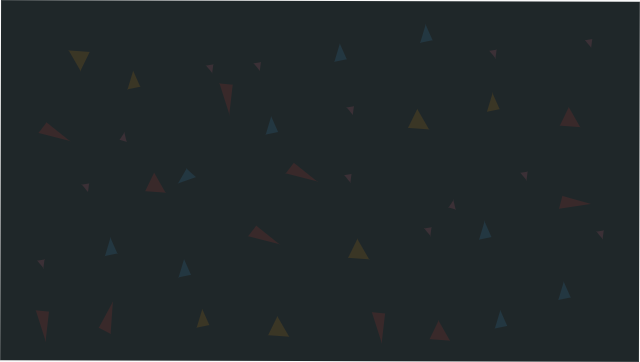
This background is drawn by a WebGL 1 fragment shader. Its source:

```glsl
precision highp float;
// Dark slate panel scattered with small dim triangles in red, blue, ochre and mauve.

uniform vec2 u_resolution;

const vec2 GRID = vec2(8.0, 5.0);
const float SHAPE_COUNT = 40.0;
const float PI = 3.14159265;

const vec3 SLATE = vec3(0.122, 0.153, 0.161);
const vec3 RED = vec3(0.224, 0.160, 0.166);
const vec3 BLUE = vec3(0.137, 0.216, 0.256);
const vec3 OCHRE = vec3(0.228, 0.210, 0.144);
const vec3 MAUVE = vec3(0.232, 0.188, 0.212);
const vec3 PAPER = vec3(0.98);

vec2 hash2(float n) {
  vec2 h = fract(vec2(n * 0.1931, n * 0.3717) + 0.137);
  h += dot(h, h.yx + 19.19);
  return fract(vec2(h.x * h.y * 3.17, (h.x + h.y) * h.x * 1.73));
}

vec2 rotate(vec2 v, float angle) {
  float c = cos(angle), s = sin(angle);
  return vec2(c * v.x - s * v.y, s * v.x + c * v.y);
}

// Signed distance to the line a-b, positive on its right side.
float edgeDistance(vec2 p, vec2 a, vec2 b) {
  vec2 d = normalize(b - a);
  return dot(p - a, vec2(d.y, -d.x));
}

// Triangle with its tip up; tilt lifts the right end of its base.
float triangleDistance(vec2 p, vec2 size, float tilt) {
  vec2 tip = vec2(-0.06 * size.x, 0.5 * size.y);
  vec2 left = vec2(-0.5, -0.5) * size;
  vec2 right = vec2(0.5, tilt - 0.5) * size;
  return max(edgeDistance(p, left, right),
         max(edgeDistance(p, right, tip), edgeDistance(p, tip, left)));
}

float boxDistance(vec2 p, vec2 halfSize) {
  vec2 d = abs(p) - halfSize;
  return max(d.x, d.y);
}

float coverage(float distance, float pixel) {
  return clamp(0.5 - distance / pixel, 0.0, 1.0);
}

// Slivers mostly hang down or point to the lower right.
float sliverAngle(float rank) {
  if (rank < 3.0) return PI + 0.08;
  if (rank < 6.0) return -2.05;
  return rank < 7.0 ? -1.65 : -0.3;
}

// Rank selects the kind of triangle, so each kind has a fixed count.
void chooseShape(float rank, out vec2 size, out float angle,
                 out float tilt, out vec3 color) {
  angle = 0.0;
  tilt = -0.08;
  if (rank < 8.0) {
    size = vec2(0.036, 0.080);
    angle = sliverAngle(rank);
    color = RED;
  } else if (rank < 11.0) {
    size = vec2(0.056, 0.051);
    color = RED;
  } else if (rank < 20.0) {
    size = vec2(0.034, 0.050);
    tilt = 0.14;
    angle = rank < 12.0 ? 2.2 : 0.0;
    color = BLUE;
  } else if (rank < 24.0) {
    size = vec2(0.058, 0.052);
    angle = rank < 21.0 ? PI : 0.0;
    color = OCHRE;
  } else if (rank < 27.0) {
    size = vec2(0.035, 0.051);
    tilt = 0.14;
    color = OCHRE;
  } else {
    size = vec2(0.020, 0.022);
    angle = rank < 29.0 ? -0.2 : PI + 0.25;
    color = MAUVE;
  }
}

// Jittered grid position, kept off the borders.
vec2 scatter(float index, float aspect) {
  vec2 cell = vec2(mod(index, GRID.x), floor((index + 0.5) / GRID.x));
  vec2 jitter = (hash2(index + 5.0) - 0.5) * 0.74;
  vec2 place = (cell + 0.5 + jitter) / GRID;
  return mix(vec2(0.04, 0.05), vec2(0.96, 0.93), place) * vec2(aspect, 1.0);
}

void main() {
  float pixel = 1.0 / u_resolution.y;
  float aspect = u_resolution.x * pixel;
  vec2 p = gl_FragCoord.xy * pixel;
  vec3 color = SLATE;

  // Cubing modulo 41 shuffles the ranks without repeats.
  for (float i = 1.0; i <= SHAPE_COUNT; i += 1.0) {
    float rank = floor(mod(i * i * i + 0.5, SHAPE_COUNT + 1.0)) - 1.0;
    vec2 size;
    float angle, tilt;
    vec3 tint;
    chooseShape(rank, size, angle, tilt, tint);
    vec2 local = rotate(p - scatter(i - 1.0, aspect), -angle);
    color = mix(color, tint, coverage(triangleDistance(local, size, tilt), pixel));
  }

  // The panel sits slightly turned, baring thin pale slivers at the borders.
  vec2 center = 0.5 * vec2(aspect, 1.0);
  vec2 inset = vec2(0.0017, 0.0026);
  float panel = boxDistance(rotate(p - center, 0.0026), center - inset);
  color = mix(PAPER, color, coverage(panel, pixel));
  gl_FragColor = vec4(color, 1.0);
}
```
